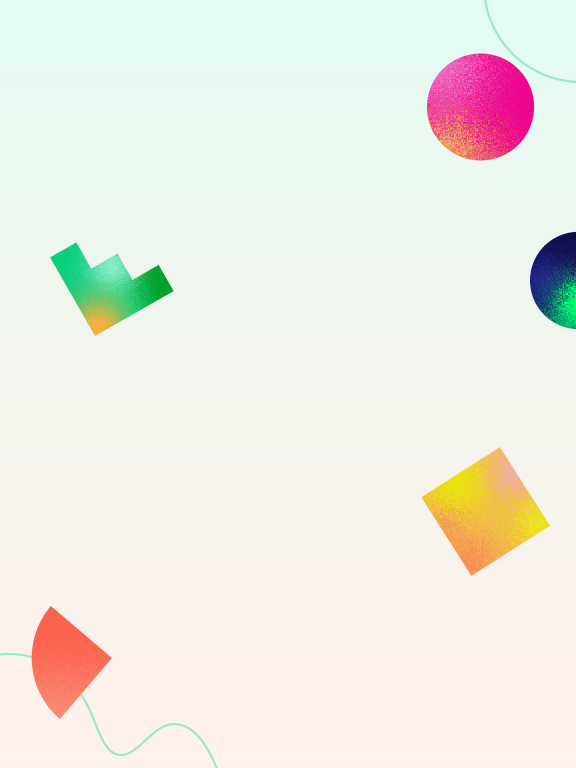
Reproduce this background procedurally as a Shadertoy shader.

```glsl
// Lengths are fractions of the canvas height
const vec3 SKY_TOP = vec3(0.89, 0.984, 0.949);
const vec3 SKY_MIDDLE = vec3(0.953, 0.957, 0.93);
const vec3 SKY_BOTTOM = vec3(1.0, 0.943, 0.925);
const vec3 LINE_COLOR = vec3(0.58, 0.92, 0.80);
const float LINE_HALF_WIDTH = 0.0014;
const float GRAIN_CELLS = 640.0;

const vec2 RING_CENTER = vec2(0.7565, 1.0195);
const float RING_RADIUS = 0.1263;
const vec2 PINK_CENTER = vec2(0.6257, 0.8607);
const float PINK_RADIUS = 0.0697;
const vec2 NAVY_CENTER = vec2(0.7535, 0.6348);
const float NAVY_RADIUS = 0.0634;
const vec2 SQUARE_CENTER = vec2(0.6324, 0.3340);
const float SQUARE_HALF = 0.0607;
const float SQUARE_ANGLE = 0.567;
const vec2 STAIR_CORNER = vec2(0.1237, 0.5625);
const float STAIR_STEP = 0.0393;
const float STAIR_ANGLE = 0.519;
const vec2 FAN_APEX = vec2(0.1458, 0.1432);
const float FAN_RADIUS = 0.1045;
const float FAN_ANGLE = 2.436;

vec2 hash2(vec2 cell) {
    vec3 h = fract(cell.xyx * vec3(0.1031, 0.1030, 0.0973));
    h += dot(h, h.yzx + 33.33);
    return fract((h.xx + h.yz) * h.zy);
}

// Coordinates of p in a frame turned by the angle
vec2 turn(vec2 p, float angle) {
    float c = cos(angle), s = sin(angle);
    return vec2(c * p.x + s * p.y, c * p.y - s * p.x);
}

float boxDistance(vec2 p, vec2 halfSize) {
    vec2 d = abs(p) - halfSize;
    return length(max(d, 0.0)) + min(max(d.x, d.y), 0.0);
}

float segmentDistance(vec2 p, vec2 a, vec2 b) {
    vec2 ab = b - a;
    return length(p - a - ab * clamp(dot(p - a, ab) / dot(ab, ab), 0.0, 1.0));
}

float curveDistance(vec2 p, vec2 a, vec2 b, vec2 c, vec2 d) {
    float nearest = 1e3;
    vec2 last = a;
    for (int i = 1; i <= 20; i++) {
        float t = float(i) / 20.0, s = 1.0 - t;
        vec2 next = s * s * s * a + 3.0 * s * t * (s * b + t * c) + t * t * t * d;
        nearest = min(nearest, segmentDistance(p, last, next));
        last = next;
    }
    return nearest;
}

float stairDistance(vec2 q) {
    float d = 1e3;
    for (int i = 0; i < 3; i++) {
        vec2 halfSize = 0.5 * vec2(float(i + 1), float(3 - i));
        d = min(d, boxDistance(q - halfSize, halfSize));
    }
    return d;
}

float glow(vec2 p, vec2 center, float radius) {
    vec2 d = (p - center) / radius;
    return exp(-dot(d, d));
}

void paint(inout vec3 color, vec3 ink, float d) {
    color = mix(color, ink, clamp(0.5 - d * iResolution.y, 0.0, 1.0));
}

void mainImage(out vec4 fragColor, in vec2 fragCoord) {
    vec2 p = fragCoord / iResolution.y;
    vec2 grain = hash2(floor(p * GRAIN_CELLS)) - 0.5;

    // Backdrop
    vec3 color = mix(SKY_BOTTOM, SKY_MIDDLE, clamp(p.y * 2.0, 0.0, 1.0));
    color = mix(color, SKY_TOP, clamp(p.y * 2.0 - 1.0, 0.0, 1.0));

    // Thin ring and wavy thread
    float line = abs(length(p - RING_CENTER) - RING_RADIUS);
    vec2 k1 = vec2(0.1068, 0.0938), k2 = vec2(0.1576, 0.0169), k3 = vec2(0.2266, 0.0573);
    line = min(line, curveDistance(p, vec2(-0.0052, 0.1471), vec2(0.0391, 0.1536), vec2(0.0807, 0.1354), k1));
    line = min(line, curveDistance(p, k1, vec2(0.1263, 0.0651), vec2(0.1315, 0.0169), k2));
    line = min(line, curveDistance(p, k2, vec2(0.1810, 0.0169), vec2(0.1992, 0.0573), k3));
    line = min(line, curveDistance(p, k3, vec2(0.25, 0.0573), vec2(0.2695, 0.0339), vec2(0.2839, -0.0052)));
    paint(color, LINE_COLOR, line - LINE_HALF_WIDTH);

    // Pink disc
    vec2 q = (p - PINK_CENTER) / PINK_RADIUS;
    vec2 g = q + grain * 0.65;
    vec3 ink = mix(vec3(0.93, 0.01, 0.55), vec3(0.93, 0.45, 0.77), glow(g, vec2(-0.75, 0.75), 0.85));
    ink = mix(ink, vec3(0.91, 0.40, 0.42), 0.85 * glow(g, vec2(0.05, -1.1), 0.6));
    ink = mix(ink, vec3(0.93, 0.74, 0.36), glow(g, vec2(-0.65, -0.8), 0.55));
    paint(color, ink, (length(q) - 1.0) * PINK_RADIUS);

    // Navy disc
    q = (p - NAVY_CENTER) / NAVY_RADIUS;
    g = q + grain * 0.3;
    ink = mix(vec3(0.07, 0.05, 0.30), vec3(0.14, 0.14, 0.54), glow(g, vec2(-0.8, 0.0), 0.55));
    ink = mix(ink, vec3(0.05, 0.66, 0.48), 0.9 * glow(g, vec2(-0.3, -0.95), 0.5));
    ink = mix(ink, vec3(0.0, 1.0, 0.44), min(1.0, 1.3 * glow(g, vec2(0.1, -0.45), 0.5)));
    paint(color, ink, (length(q) - 1.0) * NAVY_RADIUS);

    // Tilted square
    q = (p - SQUARE_CENTER) / SQUARE_HALF;
    g = q + grain * 0.5;
    ink = mix(vec3(0.95, 0.73, 0.30), vec3(0.92, 0.90, 0.04), glow(g, vec2(-0.65, 0.65), 0.75));
    ink = mix(ink, vec3(0.92, 0.92, 0.08), glow(g, vec2(1.2, -0.25), 0.55));
    ink = mix(ink, vec3(0.95, 0.67, 0.68), glow(g, vec2(0.6, 0.85), 0.5));
    ink = mix(ink, vec3(0.98, 0.52, 0.34), 0.9 * glow(g, vec2(-0.4, -1.15), 0.6));
    ink = mix(ink, vec3(0.96, 0.55, 0.38), 0.75 * glow(g, vec2(-0.95, -0.35), 0.4));
    paint(color, ink, boxDistance(turn(q, SQUARE_ANGLE), vec2(1.0)) * SQUARE_HALF);

    // Staircase
    q = turn(p - STAIR_CORNER, STAIR_ANGLE) / STAIR_STEP;
    g = q + grain * 0.25;
    ink = mix(vec3(0.04, 0.81, 0.49), vec3(0.0, 0.63, 0.15), smoothstep(1.3, 2.7, g.x));
    ink = mix(ink, vec3(0.53, 0.93, 0.80), glow(g, vec2(1.65, 1.7), 0.8));
    ink = mix(ink, vec3(0.99, 0.69, 0.24), glow(g, vec2(0.25, 0.2), 0.95));
    paint(color, ink, stairDistance(q) * STAIR_STEP);

    // Quarter fan
    q = (p - FAN_APEX) / FAN_RADIUS;
    ink = mix(vec3(0.98, 0.54, 0.45), vec3(0.98, 0.39, 0.31), smoothstep(-0.8, 0.3, q.y + grain.x * 0.2));
    q = turn(q, FAN_ANGLE);
    paint(color, ink, max(length(q) - 1.0, max(-q.x, -q.y)) * FAN_RADIUS);

    fragColor = vec4(color, 1.0);
}
```
